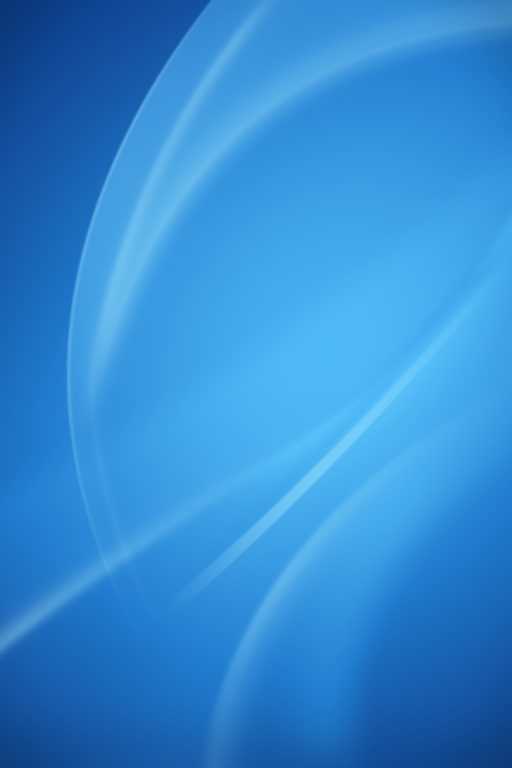
This background is drawn by a Shadertoy shader. Its source:

```glsl
float hash(float n) { return fract(sin(n * 127.1) * 43758.55); }

float noise(float x) {
    float i = floor(x), f = fract(x);
    return mix(hash(i), hash(i + 1.0), f * f * (3.0 - 2.0 * f));
}

// Quadratic Bezier: signed distance (positive on the left of travel) and parameter
vec2 curve(vec2 p, vec2 a, vec2 b, vec2 c) {
    vec2 u = 2.0 * (b - a), v = a - 2.0 * b + c;
    float t = 0.0, nearest = 1e9;
    for (int i = 0; i <= 16; i++) {
        float s = float(i) / 16.0;
        vec2 r = p - a - s * (u + s * v);
        if (dot(r, r) < nearest) { nearest = dot(r, r); t = s; }
    }
    for (int i = 0; i < 3; i++) {
        vec2 r = a + t * (u + t * v) - p, d = u + 2.0 * t * v;
        t = clamp(t - dot(r, d) / max(dot(d, d) + 2.0 * dot(r, v), 0.01), 0.0, 1.0);
    }
    vec2 r = p - a - t * (u + t * v), d = u + 2.0 * t * v;
    return vec2(length(r) * (d.x * r.y - d.y * r.x < 0.0 ? -1.0 : 1.0), t);
}

// Soft band with its own falloff on each side
float ribbon(float d, float leftWidth, float rightWidth) {
    float w = d > 0.0 ? leftWidth : rightWidth;
    return exp(-d * d / (w * w));
}

// Fade in and out along a curve
float taper(float t, float rise, float fall) {
    return smoothstep(0.0, rise, t) * smoothstep(1.0, fall, t);
}

vec3 blueRamp(float light) {
    vec3 deep = vec3(0.03, 0.18, 0.47);
    vec3 middle = vec3(0.13, 0.49, 0.82);
    vec3 bright = vec3(0.33, 0.76, 0.98);
    return light < 0.5 ? mix(deep, middle, light * 2.0)
                       : mix(middle, bright, light * 2.0 - 1.0);
}

void mainImage(out vec4 fragColor, in vec2 fragCoord) {
    vec2 p = fragCoord / iResolution.xy * vec2(1.0, 1.5);

    // Curves
    vec2 rim = curve(p, vec2(0.494, 1.6), vec2(-0.116, 0.9), vec2(0.303, 0.2));
    vec2 inner = curve(p, vec2(0.16, 0.62), vec2(0.215, 1.19), vec2(0.58, 1.56));
    vec2 sweep = curve(p, vec2(0.165, 0.64), vec2(0.31, 1.42), vec2(1.05, 1.46));
    vec2 diagonal = curve(p, vec2(-0.1, 0.5), vec2(0.5, 0.73), vec2(1.1, 1.3));
    vec2 streak = curve(p, vec2(-0.06, 0.19), vec2(0.2, 0.41), vec2(0.68, 0.69));
    vec2 bend = curve(p, vec2(0.38, 0.52), vec2(0.84, 0.72), vec2(1.05, 1.16));
    vec2 blade = curve(p, vec2(0.29, 0.275), vec2(0.66, 0.585), vec2(1.02, 1.02));
    vec2 arc = curve(p, vec2(0.39, -0.05), vec2(0.45, 0.47), vec2(1.05, 0.77));
    vec2 veil = curve(p, vec2(0.65, -0.05), vec2(0.56, 0.42), vec2(1.04, 0.7));

    // Central glow, stretched along the diagonal
    vec2 q = p - vec2(0.6, 0.8);
    q = vec2(dot(q, vec2(0.82, 0.57)), dot(q, vec2(-0.57, 0.82))) / vec2(0.72, 0.65);
    float light = 0.09 + 0.75 * exp(-dot(q, q));
    light += 0.07 * smoothstep(0.05, -0.05, diagonal.x) * ribbon(diagonal.x, 0.25, 0.25);
    light += 0.1 * exp(-5.0 * dot(p - vec2(0.9, 1.28), p - vec2(0.9, 1.28)));

    // Haze between the rim and the sweep
    float inside = smoothstep(-0.002, 0.004, rim.x);
    float high = smoothstep(0.5, 1.0, p.y);
    float haze = inside * smoothstep(-0.05, 0.03, sweep.x) * high;
    light += 0.1 * haze - 0.11 * (1.0 - inside) * high;

    // Soft folds at the lower right
    light += 0.08 * ribbon(arc.x, 0.2, 0.1);
    light += 0.13 * ribbon(veil.x, 0.08, 0.06) * taper(veil.y, 0.15, 0.6);
    light -= 0.04 * smoothstep(-0.03, -0.1, veil.x);
    light += 0.1 * ribbon(bend.x, 0.012, 0.07) * taper(bend.y, 0.3, 0.95);
    light -= 0.09 * ribbon(blade.x - 0.025, 0.02, 0.012) * taper(blade.y, 0.7, 0.9);
    vec3 color = blueRamp(clamp(light, 0.0, 1.0));

    // Pale ribbons with fine strands
    float strands = 0.85 + 0.3 * noise(sweep.x * 75.0 + 20.0);
    float shine = 0.13 * haze * smoothstep(0.75, 1.2, p.y);
    shine += 0.19 * ribbon(sweep.x - 0.005, 0.04, 0.038) * strands * smoothstep(0.0, 0.2, sweep.y);
    shine += 0.16 * ribbon(sweep.x, 0.02, 0.018) * taper(sweep.y, 0.15, 0.25);
    shine += 0.28 * ribbon(inner.x, 0.01, 0.018) * taper(inner.y, 0.35, 0.8);
    shine += 0.06 * ribbon(inner.x, 0.05, 0.06) * smoothstep(0.0, 0.4, inner.y) * inside;
    shine += 0.3 * ribbon(rim.x, 0.005, 0.0025) * taper(rim.y, 0.25, 0.55);
    shine += 0.08 * inside * ribbon(rim.x, 0.05, 0.003) * taper(rim.y, 0.2, 0.65);
    shine += 0.07 * ribbon(rim.x - 0.045, 0.01, 0.007) * smoothstep(0.5, 0.7, rim.y) * smoothstep(1.0, 0.8, rim.y);
    shine += 0.34 * ribbon(streak.x, 0.024, 0.014) * smoothstep(1.15, 0.05, streak.y);
    shine += 0.07 * ribbon(streak.x, 0.07, 0.02) * smoothstep(1.0, 0.5, streak.y);
    float bladeWidth = mix(0.017, 0.01, blade.y);
    float bladeBody = smoothstep(bladeWidth, bladeWidth - 0.006, abs(blade.x));
    shine += 0.46 * bladeBody * taper(blade.y, 0.45, 0.4);
    shine += 0.06 * ribbon(blade.x, 0.01, 0.06) * taper(blade.y, 0.3, 0.7);
    shine += 0.32 * ribbon(arc.x, 0.008, 0.02) * taper(arc.y, 0.45, 0.4);
    shine += 0.14 * ribbon(arc.x + 0.02, 0.02, 0.035) * smoothstep(1.0, 0.4, arc.y);
    color = mix(color, vec3(0.62, 0.88, 0.97), clamp(shine, 0.0, 0.8));

    // Darkened bottom and corners
    vec2 edge = p / vec2(0.5, 0.75) - 1.0;
    color *= 1.0 - 0.12 * smoothstep(1.2, 2.0, dot(edge, edge));
    color *= 0.93 + 0.07 * smoothstep(0.0, 0.15, p.y);
    fragColor = vec4(color, 1.0);
}
```
